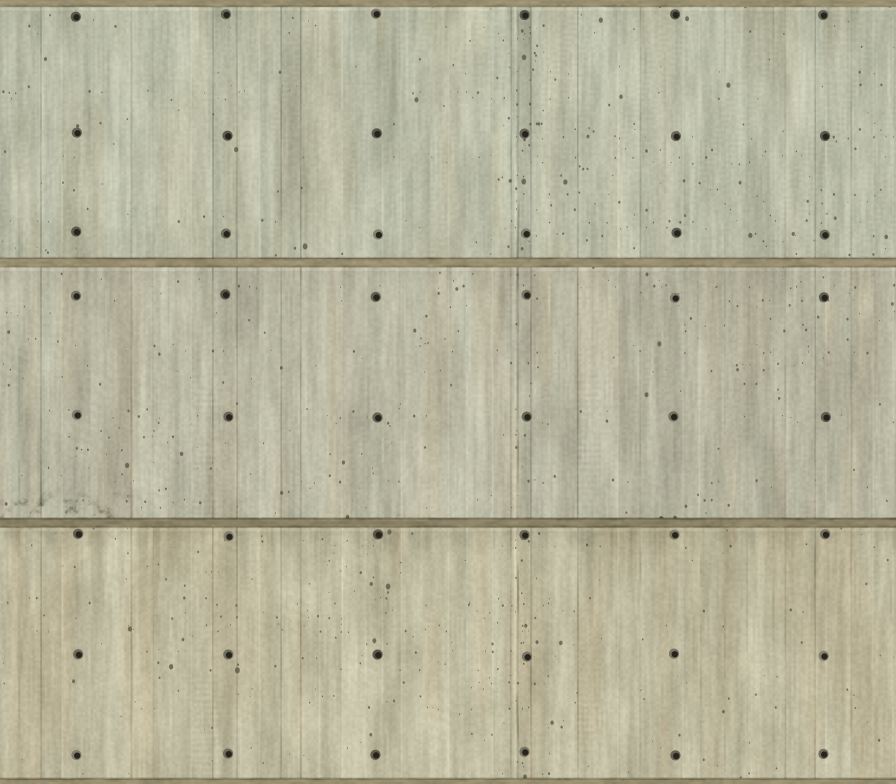
Write a WebGL 1 fragment shader that draws this texture.

```glsl
precision highp float;
uniform vec2 u_resolution;

float hash(vec2 p) {
  return fract(sin(dot(p, vec2(127.1, 311.7))) * 43758.5);
}

float noise(vec2 p) {
  vec2 i = floor(p), f = fract(p);
  f = f * f * (3.0 - 2.0 * f);
  return mix(mix(hash(i), hash(i + vec2(1, 0)), f.x),
             mix(hash(i + vec2(0, 1)), hash(i + vec2(1, 1)), f.x), f.y);
}

float fbm(vec2 p) {
  float sum = 0.0, amp = 0.5;
  for (int i = 0; i < 4; i++) {
    sum += amp * noise(p);
    p = p * 2.1 + 7.3;
    amp *= 0.5;
  }
  return sum;
}

// Pixel coverage of a strip of half-width w at signed distance d
float strip(float d, float w, float px) {
  return max(0.0, min(d + 0.5 * px, w) - max(d - 0.5 * px, -w)) / px;
}

float disc(vec2 d, float r, float px) {
  return clamp((r - length(d)) / px + 0.5, 0.0, 1.0);
}

// Jittered position of a formwork board edge
float boardEdge(float k) {
  return k + 0.6 * (hash(vec2(k, 3.7)) - 0.5);
}

// Air bubbles: one possible pit per grid cell
float pits(vec2 p, float scale, float chance, float px) {
  vec2 cell = floor(p * scale);
  float size = hash(cell + 5.1);
  vec2 centre = 0.25 + 0.5 * vec2(hash(cell + 1.3), hash(cell + 2.9));
  vec2 d = (fract(p * scale) - centre) / scale;
  float present = step(hash(cell + 8.7), chance);
  return present * disc(d * vec2(1.0, 0.8), (0.05 + 0.13 * size * size) / scale, px);
}

void main() {
  // One unit is the spacing of the tie holes; depth runs downward
  vec2 p = gl_FragCoord.xy / u_resolution * vec2(6.0, 5.25);
  float px = 5.25 / u_resolution.y;
  float pitch = 1.743, depth = 5.235 - p.y;
  float panel = clamp(floor(depth / pitch), 0.0, 2.0);
  float v = depth - panel * pitch;
  float middle = 1.0 - abs(panel - 1.0);
  float lower = step(1.5, panel);

  // Panel tint with warm vertical streaks
  vec3 color = mix(vec3(0.725, 0.735, 0.65), vec3(0.72, 0.715, 0.632), middle);
  color = mix(color, vec3(0.75, 0.738, 0.635), lower);
  float warm = smoothstep(0.4, 0.85, noise(vec2(p.x * 9.0, depth * 0.9 + panel * 17.0)));
  color = mix(color, vec3(0.745, 0.695, 0.575), warm * (0.25 + 0.3 * lower));

  // Board tones, wood streaks, blotches and grain
  float s = p.x * 7.0, k = floor(s + 0.5), edge = boardEdge(k);
  float board = k - step(s, edge);
  float tone = 0.045 * (hash(vec2(board, panel + 11.0)) - 0.5);
  tone += 0.075 * (noise(vec2(p.x * 22.0, depth * 1.6 + panel * 31.0)) - 0.5);
  tone += 0.055 * (noise(vec2(p.x * 62.0, depth * 5.0)) - 0.5);
  tone += 0.11 * (fbm(p * vec2(5.0, 2.5)) - 0.47);
  tone += 0.05 * (noise(p * 55.0) - 0.5);

  // Board seams, one of them deeper
  float seamWear = 0.3 + 0.7 * noise(vec2(k * 5.3, depth * 4.0));
  float seamKind = hash(vec2(k, 21.0));
  float seam = strip((s - edge) / 7.0, 0.006, px) * seamWear;
  tone += seam * mix(-0.14, 0.04, smoothstep(0.15, 0.7, seamKind));
  float deepSeam = p.x - 3.465 - 0.008 * noise(vec2(depth * 3.0, 4.0));
  tone -= 0.16 * strip(deepSeam, 0.007, px) * noise(vec2(depth * 7.0, 9.0));
  tone += 0.05 * strip(deepSeam + 0.02, 0.008, px);

  // Ribbed board imprints in the two lower panels
  float rib = 1.0 - smoothstep(0.07, 0.1, abs(abs(p.x - 2.66) - 1.28));
  rib *= smoothstep(0.6, 0.9, v) * step(0.5, panel);
  tone += 0.018 * rib * sin(depth * 150.0) * noise(p * vec2(8.0, 5.0));

  // Stains along the hole columns, below joints and in one corner
  float fx = fract(p.x) - 0.52;
  tone -= 0.07 * exp(-abs(fx) * 16.0) * noise(vec2(floor(p.x) * 7.0, depth * 3.0));
  float drip = 0.06 + 0.3 * noise(vec2(p.x * 17.0, panel * 13.0));
  tone -= (0.025 + 0.05 * lower) * (1.0 - smoothstep(0.0, drip, v));
  vec2 corner = (vec2(p.x, depth) - vec2(0.4, 3.41)) / vec2(0.45, 0.1);
  tone -= 0.3 * exp(-dot(corner, corner)) * smoothstep(0.45, 0.75, fbm(p * 18.0));
  color += tone * vec3(1.0, 1.0, 0.97);

  // Pits gather along the deep seam
  float cluster = smoothstep(0.45, 0.8, noise(p * 1.7));
  float chance = 0.025 + 0.07 * cluster + 0.22 * exp(-abs(p.x - 3.5) * 14.0);
  float pit = max(pits(p, 11.0, chance, px), pits(p + 3.3, 23.0, chance, px));
  color = mix(color, vec3(0.34, 0.32, 0.25), 0.75 * pit);

  // Tie holes: three rows in the outer panels, two in the middle one
  for (int i = 0; i < 3; i++) {
    float row = float(i);
    float y = mix(0.085, 0.226, middle) + 0.8 * row - 0.14 * step(1.5, row);
    vec2 id = vec2(floor(p.x) + 9.0 * panel, row);
    vec2 d = vec2(fx, v - y) - 0.025 * (vec2(hash(id), hash(id + 4.0)) - 0.5);
    float shown = 1.0 - middle * step(1.5, row);
    color += shown * 0.035 * exp(-dot(d, d) * 350.0) * (noise(p * 30.0) - 0.7);
    vec3 wall = mix(vec3(0.5, 0.49, 0.42), vec3(0.3, 0.29, 0.24), hash(id + 6.0));
    color = mix(color, wall, 0.9 * shown * disc(d, 0.034, px));
    color = mix(color, vec3(0.15, 0.14, 0.11), shown * disc(d - vec2(0.005, 0.004), 0.021, px));
  }

  // Recessed joints with shadowed edges and a pale lower lip
  float level = floor(depth / pitch + 0.5), j = depth - level * pitch;
  float dirt = noise(vec2(p.x * 9.0, level * 8.0 + j * 45.0));
  dirt = 0.6 * dirt + 0.4 * noise(vec2(p.x * 35.0, j * 60.0 + level));
  float dark = 1.0 - smoothstep(0.1, 0.6, abs(level - 2.0));
  vec3 groove = mix(vec3(0.66, 0.62, 0.49), vec3(0.49, 0.46, 0.36), dirt * 0.8 + 0.3 * dark);
  color += 0.05 * strip(j - 0.046, 0.01, px);
  color = mix(color, groove, strip(j, 0.031, px));
  color -= vec3(0.16, 0.16, 0.14) * strip(j + 0.03, 0.008, px) * (0.5 + 0.5 * dirt);
  color -= 0.1 * strip(j - 0.027, 0.007, px) * dirt;

  gl_FragColor = vec4(clamp(color, 0.0, 1.0), 1.0);
}
```
